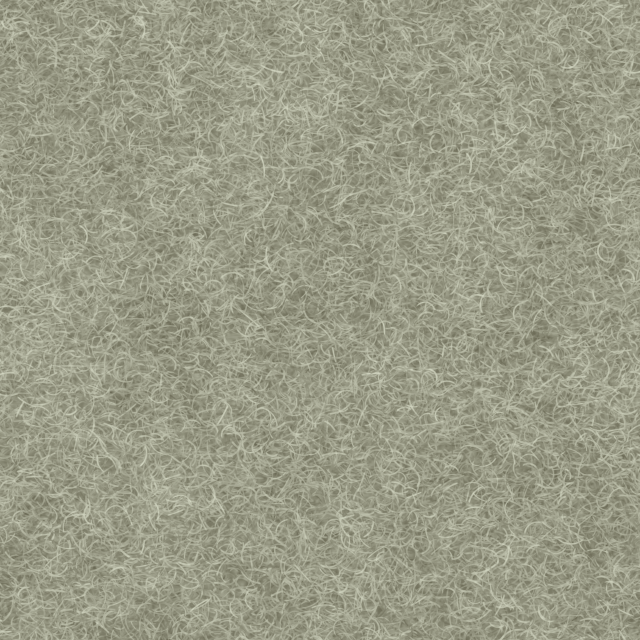
Write a WebGL 1 fragment shader that draws this texture.

```glsl
precision highp float;
// Grey-green felt: a dense mat of fine, curled, overlapping fibres.

uniform vec2 u_resolution;

const vec3 SHADOW_COLOUR = vec3(0.51, 0.51, 0.43);
const vec3 LIGHT_COLOUR = vec3(0.73, 0.74, 0.66);
const int MAT_LAYERS = 14;
const float TAU = 6.2831853;

// Four random values in 0..1 from a cell and a seed.
vec4 hash4(vec2 cell, float seed) {
  vec4 p = fract(vec4(cell, cell.x + seed, seed) * vec4(0.1031, 0.1030, 0.0973, 0.1099));
  p += dot(p, p.wzxy + 33.33);
  return fract((p.xxyz + p.yzzw) * p.zywx);
}

float valueNoise(vec2 p, float seed) {
  vec2 cell = floor(p);
  vec2 f = fract(p);
  f = f * f * (3.0 - 2.0 * f);
  float low = mix(hash4(cell, seed).x, hash4(cell + vec2(1.0, 0.0), seed).x, f.x);
  float high = mix(hash4(cell + vec2(0.0, 1.0), seed).x, hash4(cell + 1.0, seed).x, f.x);
  return mix(low, high, f.y);
}

// Noise centred on zero.
float signedNoise(vec2 p, float seed) {
  return valueNoise(p, seed) - 0.5;
}

// Coverage of a curved strand centred on the origin.
float strand(vec2 p, float angle, float halfLength, float bend, float halfWidth, float blur) {
  float c = cos(angle);
  float s = sin(angle);
  vec2 q = vec2(c * p.x + s * p.y, c * p.y - s * p.x);
  float t = q.x / halfLength;
  float slope = 2.0 * bend * t;
  float curve = bend * halfLength * (t * t - 0.33);
  float d = abs(q.y - curve) * inversesqrt(1.0 + slope * slope);
  float body = 1.0 - smoothstep(halfWidth - blur, halfWidth + blur, d);
  return body * (1.0 - smoothstep(0.75, 1.0, abs(t)));
}

// Paints one strand per grid cell over the tone below it.
float paintLayer(float tone, vec2 uv, float cells, float seed, float halfWidth,
                 float blur, float strandTone, float spread, float opacity) {
  vec2 p = uv * cells + hash4(vec2(seed, 7.0), seed).xy * 20.0 + 5.0;
  vec2 home = floor(p);
  for (int j = -1; j <= 1; j++) {
    for (int i = -1; i <= 1; i++) {
      vec2 cell = home + vec2(float(i), float(j));
      vec4 place = hash4(cell, seed);
      vec4 look = hash4(cell, seed + 41.7);
      // Directions cover the full turn with a slight upright bias.
      float angle = place.z * TAU - 0.18 * sin(2.0 * place.z * TAU);
      float halfLength = mix(0.45, 0.85, place.w);
      float bend = (look.x - 0.5) * 1.3;
      float width = halfWidth * cells * mix(0.75, 1.25, look.z);
      float cover = strand(p - cell - place.xy, angle, halfLength, bend, width, blur * cells);
      float shade = strandTone + (look.y - 0.5) * spread;
      tone = mix(tone, shade, cover * opacity * mix(0.7, 1.0, look.w));
    }
  }
  return tone;
}

void main() {
  float side = min(u_resolution.x, u_resolution.y);
  vec2 uv = gl_FragCoord.xy / side;
  float blur = max(0.75 / side, 0.0008);

  // Shadowed depths between the fibres.
  float tone = 0.08 + 0.5 * signedNoise(uv * 150.0, 3.0);

  // Fibre mat, growing lighter towards the surface.
  for (int k = 0; k < MAT_LAYERS; k++) {
    float depth = float(k) / float(MAT_LAYERS - 1);
    float cells = 36.0 + 18.0 * hash4(vec2(float(k), 2.0), 5.0).x;
    tone = paintLayer(tone, uv, cells, 11.0 + float(k) * 3.7, 0.0011, blur,
                      mix(0.2, 0.75, depth), 1.1, 0.9);
  }

  // Sparse, long, pale fibres lying on top.
  for (int k = 0; k < 2; k++) {
    tone = paintLayer(tone, uv, 19.0 + 5.0 * float(k), 83.0 + float(k) * 5.3,
                      0.0009, blur, 0.95, 0.3, 0.6);
  }

  // Fine grain, matted clumps and broad unevenness.
  tone += 0.40 * signedNoise(uv * 230.0, 17.0);
  tone += 0.22 * signedNoise(uv * vec2(26.0, 19.0), 23.0);
  tone += 0.16 * signedNoise(uv * vec2(8.0, 5.0), 29.0);

  gl_FragColor = vec4(mix(SHADOW_COLOUR, LIGHT_COLOUR, clamp(tone, -0.45, 1.4)), 1.0);
}
```
